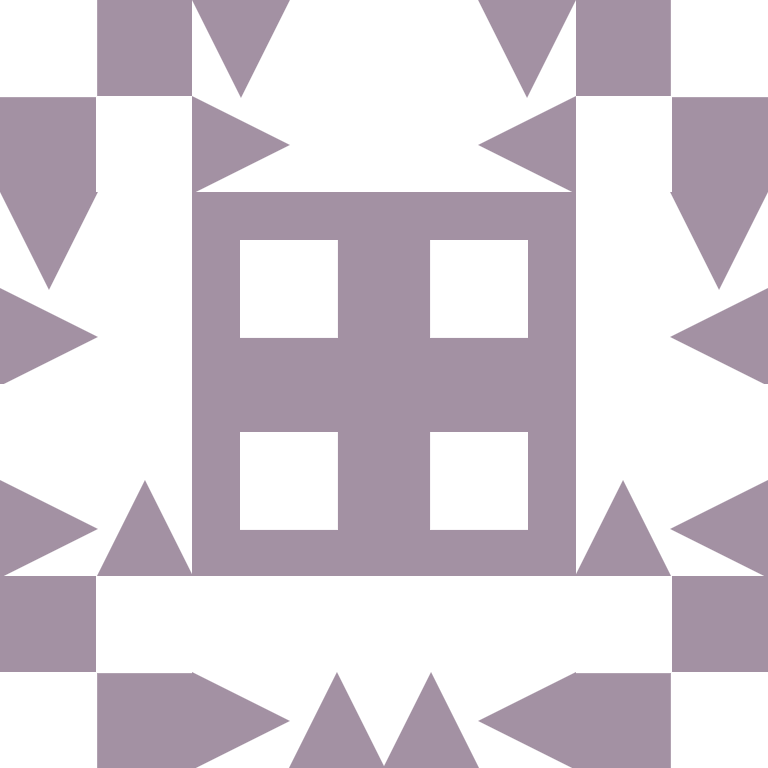
A Shadertoy shader for this pattern:

```glsl
// Mirrored geometric quilt: mauve blocks and triangles around a four-window square.

const vec3 PAPER = vec3(1.0);
const vec3 MAUVE = vec3(0.64, 0.57, 0.64);
const float GRID = 8.0;      // cells across the canvas
const float SPAN = 1.02;     // triangle and window size, in cells
const float INSET = 0.012;   // thin trim on blocks in odd columns and rows

const float BLOCK = 0.0;
const float DOWN = 1.0;
const float RIGHT = 2.0;
const float UP = 3.0;

// Left-half tiles: column, row from the top, kind
const int TILE_COUNT = 12;
const vec3 TILES[TILE_COUNT] = vec3[TILE_COUNT](
    vec3(1, 0, BLOCK), vec3(0, 1, BLOCK), vec3(0, 6, BLOCK), vec3(1, 7, BLOCK),
    vec3(2, 0, DOWN),  vec3(0, 2, DOWN),
    vec3(2, 1, RIGHT), vec3(0, 3, RIGHT), vec3(0, 5, RIGHT), vec3(2, 7, RIGHT),
    vec3(1, 5, UP),    vec3(3, 7, UP));

float boxDistance(vec2 p, vec2 low, vec2 high) {
    vec2 d = max(low - p, p - high);
    return max(d.x, d.y);
}

// Base along y = 0, apex at (SPAN / 2, SPAN)
float triangleDistance(vec2 p) {
    float sides = (2.0 * abs(p.x - 0.5 * SPAN) + p.y - SPAN) / sqrt(5.0);
    return max(-p.y, sides);
}

float tileDistance(vec2 p, vec2 cell, float kind) {
    if (kind == BLOCK) return boxDistance(p, INSET * mod(cell, 2.0), vec2(1.0));
    if (kind == DOWN) return triangleDistance(p);
    if (kind == RIGHT) return max(triangleDistance(p.yx), p.y - 1.0);
    float rising = triangleDistance(vec2(p.x, SPAN - p.y));
    return max(rising, max(p.x, p.y) - 1.0);
}

float windowedSquare(vec2 p) {
    float square = boxDistance(p, vec2(2.0), vec2(6.0));
    vec2 repeated = vec2(p.x, mod(p.y, 2.0));
    vec2 corner = vec2(2.5, 0.5);
    return max(square, -boxDistance(repeated, corner, corner + SPAN));
}

float coverage(float d, float pixel) {
    return clamp(0.5 - d / pixel, 0.0, 1.0);
}

void mainImage(out vec4 fragColor, in vec2 fragCoord) {
    // Centred grid units, folded left to right, rows counted downward
    float pixel = GRID / min(iResolution.x, iResolution.y);
    vec2 centred = (fragCoord - 0.5 * iResolution.xy) * pixel;
    vec2 p = 0.5 * GRID - vec2(abs(centred.x), centred.y);

    // Summed coverage keeps shared edges free of seams
    float ink = coverage(windowedSquare(p), pixel);
    for (int i = 0; i < TILE_COUNT; i++) {
        vec3 tile = TILES[i];
        ink += coverage(tileDistance(p - tile.xy, tile.xy, tile.z), pixel);
    }
    fragColor = vec4(mix(PAPER, MAUVE, min(ink, 1.0)), 1.0);
}
```
